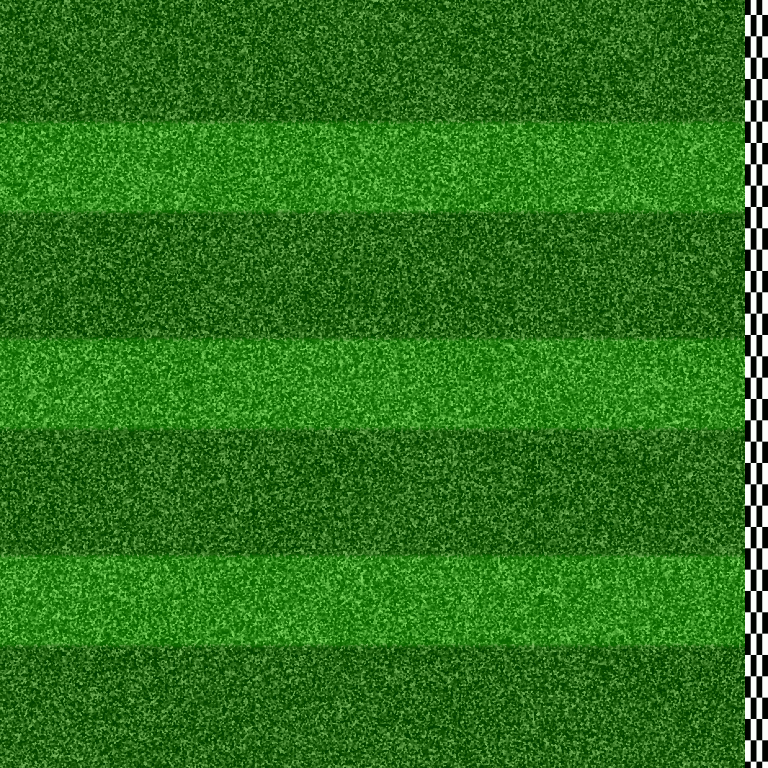
A Shadertoy shader for this texture:

```glsl
// Mown lawn with light and dark bands of grainy grass and a checkered strip along the right edge.

const float PI = 3.14159265;

// Mown bands
const float BAND_PERIOD = 0.2822;
const float LIGHT_WIDTH = 0.117;
const float BAND_RAGGED = 0.007;
const float BAND_SOFTNESS = 0.003;
const vec3 DARK_GRASS = vec3(0.150, 0.400, 0.080);
const vec3 LIGHT_GRASS = vec3(0.185, 0.535, 0.105);

// Grass grain
const float BLADES = 470.0;
const float BLADE_SHARPNESS = 5.5;
const float BRIGHT_TIPS = 0.9;
const vec3 GRAIN_CONTRAST = vec3(0.50, 0.49, 0.44);
const float MOTTLE = 0.006;

// Checkered strip
const float STRIP_LEFT = 0.970;
const float STRIP_COLUMNS = 4.0;
const float STRIP_ROWS = 36.0;
const float STRIP_TOP_OFFSET = 0.0195;
const vec3 CHECK_WHITE = vec3(0.99, 1.00, 0.99);
const vec3 CHECK_BLACK = vec3(0.00, 0.01, 0.00);

vec3 hash3(vec2 p) {
    vec3 q = fract(vec3(p.xyx) * vec3(0.1031, 0.1030, 0.0973));
    q += dot(q, q.yxz + 33.33);
    return fract((q.xxy + q.yzz) * q.zyx);
}

// Smooth cellular noise: random blade heights blended by distance, centred on zero
float bladeNoise(vec2 p) {
    vec2 cell = floor(p);
    float heights = 0.0;
    float weights = 0.0;
    for (int y = -1; y <= 1; y++) {
        for (int x = -1; x <= 1; x++) {
            vec2 id = cell + vec2(x, y);
            vec3 blade = hash3(id + 17.0);
            vec2 offset = id + blade.xy - p;
            float weight = exp(-BLADE_SHARPNESS * dot(offset, offset));
            heights += weight * blade.z;
            weights += weight;
        }
    }
    return heights / weights - 0.5;
}

// Broad uneven growth from layered sines
float mottle(vec2 p) {
    return sin(p.x * 17.0 + 2.0 * sin(p.y * 13.0))
         + 0.7 * sin(p.y * 29.0 + 1.7 * sin(p.x * 23.0));
}

// Alternates between -1 and 1 at every integer, with edges one pixel wide
float squareWave(float x, float pixel) {
    return clamp(2.0 * sin(PI * x) / (PI * pixel), -1.0, 1.0);
}

vec3 grass(vec2 uv, float pixel) {
    float noise = bladeNoise(uv * BLADES);

    // Lift the tallest tips and flatten the shadows, keeping the mean near zero
    float grain = noise + BRIGHT_TIPS * (noise * noise - 0.04);

    // Distance from the nearest light band, its edge pushed about by the blades
    float fromCentre = abs(fract((uv.y - 0.5) / BAND_PERIOD + 0.5) - 0.5) * BAND_PERIOD;
    float edge = fromCentre - 0.5 * LIGHT_WIDTH + BAND_RAGGED * noise;
    float softness = max(pixel, BAND_SOFTNESS);
    float light = 1.0 - smoothstep(-softness, softness, edge);

    vec3 color = mix(DARK_GRASS, LIGHT_GRASS, light);
    return color + GRAIN_CONTRAST * grain + MOTTLE * mottle(uv);
}

vec3 checks(vec2 uv, float pixel) {
    float columnScale = STRIP_COLUMNS / (1.0 - STRIP_LEFT);
    float column = (uv.x - STRIP_LEFT) * columnScale;
    float row = (1.0 - uv.y - STRIP_TOP_OFFSET) * STRIP_ROWS;
    float wave = squareWave(column, pixel * columnScale)
               * squareWave(row, pixel * STRIP_ROWS);
    return mix(CHECK_BLACK, CHECK_WHITE, 0.5 + 0.5 * wave);
}

void mainImage(out vec4 fragColor, in vec2 fragCoord) {
    vec2 uv = fragCoord / iResolution.xy;
    float pixel = 1.0 / min(iResolution.x, iResolution.y);

    float strip = smoothstep(-0.5 * pixel, 0.5 * pixel, uv.x - STRIP_LEFT);
    vec3 color = mix(grass(uv, pixel), checks(uv, pixel), strip);
    fragColor = vec4(clamp(color, 0.0, 1.0), 1.0);
}
```
